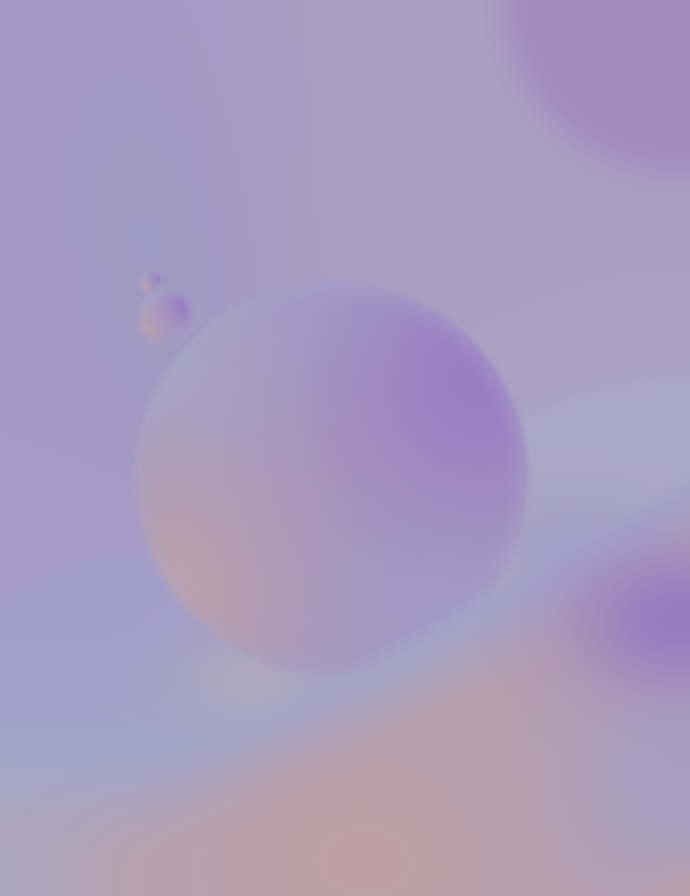
Write a Shadertoy shader that draws this background.

```glsl
// Pastel planets floating among soft violet dunes, with a peach foreground slope.

// Elliptical glow: 1 at the centre, fading smoothly outwards.
float glow(vec2 p, vec2 centre, vec2 radii) {
    vec2 q = (p - centre) / radii;
    return exp(-dot(q, q));
}

// Coverage of the region where signedDistance is negative.
float cover(float signedDistance, float softness) {
    return 1.0 - smoothstep(-softness, softness, signedDistance);
}

// Height of a parabolic dune crest.
float crest(float x, float peakX, float peakY, float bend) {
    return peakY - bend * (x - peakX) * (x - peakX);
}

// Shading of a unit sphere: violet light, cool rim and peach underside.
vec3 planetColour(vec2 q) {
    vec3 mauve = vec3(0.645, 0.575, 0.735);
    vec3 violet = vec3(0.600, 0.495, 0.770);
    vec3 mist = vec3(0.655, 0.645, 0.780);
    vec3 blue = vec3(0.625, 0.605, 0.770);
    vec3 peach = vec3(0.735, 0.635, 0.670);
    vec3 colour = mix(mauve, blue, 0.95 * glow(q, vec2(0.65, -0.85), vec2(0.85, 0.65)));
    colour = mix(colour, blue, 0.8 * glow(q, vec2(0.0, 1.0), vec2(0.8, 0.45)));
    colour = mix(colour, mist, glow(q, vec2(-0.85, 0.65), vec2(0.55, 0.75)));
    colour = mix(colour, violet, glow(q, vec2(0.75, 0.5), vec2(0.60, 0.62)));
    colour = mix(colour, peach, 0.95 * glow(q, vec2(-0.85, -0.60), vec2(0.65, 0.72)));
    float rim = smoothstep(0.88, 1.0, length(q));
    return mix(colour, mist, 0.35 * rim);
}

vec3 drawPlanet(vec3 scene, vec2 p, vec2 centre, float radius, float softness) {
    vec2 q = (p - centre) / radius;
    return mix(scene, planetColour(q), cover(length(p - centre) - radius, softness));
}

// Sky with a cool vertical shadow and a large blurred disc.
vec3 skyColour(vec2 p) {
    vec3 lilac = vec3(0.645, 0.600, 0.770);
    vec3 dusk = vec3(0.668, 0.622, 0.760);
    vec3 shadow = vec3(0.618, 0.598, 0.750);
    vec3 orchid = vec3(0.632, 0.550, 0.745);
    vec3 colour = mix(lilac, dusk, smoothstep(0.10, 0.50, p.x));
    float shadowX = 0.17 - 0.15 * (p.y - 0.70);
    colour = mix(colour, shadow, 0.9 * glow(p, vec2(shadowX, 0.72), vec2(0.12, 0.30)));
    return mix(colour, orchid, cover(length(p - vec2(0.755, 1.0)) - 0.195, 0.035));
}

// Layered dunes behind the main planet.
vec3 drawDunes(vec3 scene, vec2 p) {
    vec3 haze = vec3(0.673, 0.642, 0.760);
    vec3 pearl = vec3(0.668, 0.655, 0.768);
    vec3 lavender = vec3(0.648, 0.602, 0.772);
    vec3 periwinkle = vec3(0.640, 0.620, 0.785);
    vec3 ice = vec3(0.630, 0.650, 0.785);
    vec3 sand = vec3(0.680, 0.660, 0.740);

    scene = mix(scene, haze, 0.9 * cover(p.y - crest(p.x, 0.77, 0.70, 1.15), 0.020));
    float innerCrest = crest(p.x, 0.77, 0.588, 1.3);
    scene = mix(scene, pearl, cover(p.y - innerCrest, 0.014));
    scene = mix(scene, periwinkle, 0.35 * glow(p, vec2(p.x, innerCrest), vec2(1.0, 0.012)));
    scene = mix(scene, periwinkle, 0.8 * glow(p, vec2(0.64, 0.39), vec2(0.10, 0.06)));

    float leftSide = 1.0 - smoothstep(0.25, 0.40, p.x);
    scene = mix(scene, lavender, leftSide * cover(p.y - 0.52 + 0.30 * p.x, 0.015));
    float hillCover = cover(p.y - crest(p.x, 0.17, 0.39, 1.9), 0.010);
    vec3 hill = mix(ice, periwinkle, smoothstep(0.15, 0.31, p.y));
    hill = mix(hill, sand, 0.9 * glow(p, vec2(0.28, 0.245), vec2(0.085, 0.055)));
    return mix(scene, hill, hillCover);
}

// Foreground slope: cool along its edge, warm inside, violet at the right.
vec3 drawSlope(vec3 scene, vec2 p) {
    vec3 edgeBlue = vec3(0.645, 0.648, 0.785);
    vec3 rose = vec3(0.725, 0.630, 0.675);
    vec3 coral = vec3(0.745, 0.625, 0.650);
    vec3 grey = vec3(0.660, 0.655, 0.755);
    vec3 cool = vec3(0.650, 0.625, 0.765);
    vec3 violet = vec3(0.590, 0.485, 0.755);
    float s = p.x - 0.22;
    float depth = 0.143 + 0.29 * (s + sqrt(s * s + 0.004)) - p.y;
    vec3 colour = mix(edgeBlue, rose, smoothstep(0.0, 0.12, depth));
    colour = mix(colour, coral, 0.8 * glow(p, vec2(0.42, 0.04), vec2(0.20, 0.12)));
    colour = mix(colour, grey, 0.95 * glow(p, vec2(-0.03, 0.02), vec2(0.14, 0.13)));
    colour = mix(colour, cool, glow(p, vec2(0.78, 0.13), vec2(0.16, 0.15)));
    colour = mix(colour, violet, glow(p, vec2(0.76, 0.31), vec2(0.13, 0.085)));
    colour = mix(colour, coral, 0.9 * glow(p, vec2(0.79, -0.01), vec2(0.07, 0.05)));
    return mix(scene, colour, cover(-depth, 0.016));
}

void mainImage(out vec4 fragColor, in vec2 fragCoord) {
    // Canvas height is one unit; the width follows the layout's proportions.
    vec2 p = fragCoord / iResolution.xy * vec2(0.769, 1.0);
    vec3 scene = drawDunes(skyColour(p), p);
    scene = drawPlanet(scene, p, vec2(0.169, 0.685), 0.012, 0.007);
    scene = drawPlanet(scene, p, vec2(0.184, 0.646), 0.030, 0.007);
    scene = drawPlanet(scene, p, vec2(0.370, 0.467), 0.219, 0.006);
    scene = drawSlope(scene, p);
    fragColor = vec4(scene, 1.0);
}
```
